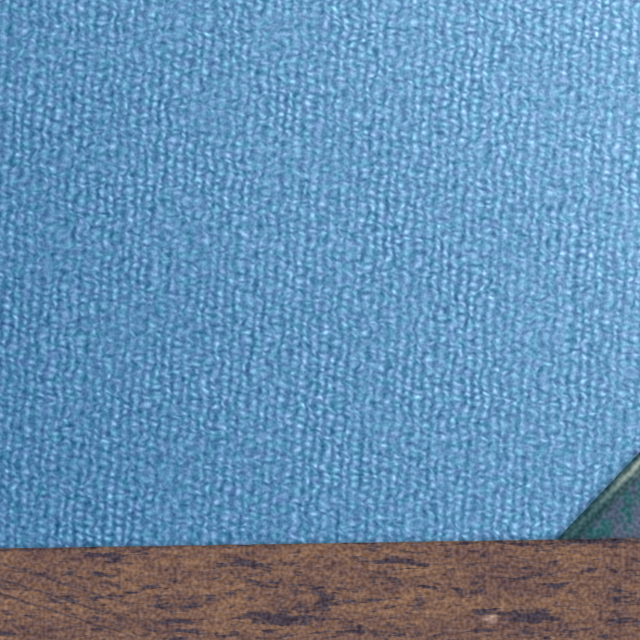
Give the GLSL for this texture, as a Shadertoy shader.

```glsl
// Blue woven cloth above a worn brown wooden rail, with a dark trimmed corner at right.
#define THREADS vec2(66.0, 88.0)
#define THREAD_LEAN 4.2
#define WEAVE_DEPTH 0.44
#define CLOTH_DARK vec3(0.265, 0.465, 0.635)
#define CLOTH_LIGHT vec3(0.515, 0.715, 0.875)
#define WOOD_DARK vec3(0.25, 0.23, 0.29)
#define WOOD_MID vec3(0.42, 0.325, 0.315)
#define WOOD_LIGHT vec3(0.56, 0.43, 0.345)
#define RAIL_LEFT 0.143
#define RAIL_RISE 0.016
#define CORNER vec2(0.870, 0.157)
#define SOFT 0.0015

const float TAU = 6.2831853;

vec2 hashGradient(vec2 cell) {
    vec3 h = fract(cell.xyx * vec3(0.1031, 0.1030, 0.0973));
    h += dot(h, h.yzx + 33.33);
    float angle = TAU * fract((h.x + h.y) * h.z);
    return vec2(cos(angle), sin(angle));
}

// Gradient noise, roughly -0.7 to 0.7
float noise(vec2 p) {
    vec2 i = floor(p), f = p - i;
    vec2 u = f * f * f * (f * (f * 6.0 - 15.0) + 10.0);
    vec2 e = vec2(1.0, 0.0);
    float low = mix(dot(hashGradient(i), f), dot(hashGradient(i + e), f - e), u.x);
    float high = mix(dot(hashGradient(i + e.yx), f - e.yx), dot(hashGradient(i + 1.0), f - 1.0), u.x);
    return mix(low, high, u.y);
}

float fbm(vec2 p) {
    float sum = 0.0, gain = 0.6;
    for (int k = 0; k < 4; k++) {
        sum += gain * noise(p);
        p = p * 2.03 + 17.3;
        gain *= 0.5;
    }
    return sum;
}

// Soft band centred on zero
float band(float d, float width) {
    return exp(-d * d / (width * width));
}

vec3 cloth(vec2 uv) {
    // Daylight falls from the upper right
    float light = 0.13 + 0.40 * uv.x + 0.24 * uv.y + 0.18 * uv.x * uv.y;
    vec3 col = mix(CLOTH_DARK, CLOTH_LIGHT, light + 0.08 * fbm(uv * 4.0));

    // Leaning columns of staggered stitches
    vec2 p = uv * THREADS;
    p.x -= THREAD_LEAN * uv.y;
    p += 0.5 * vec2(noise(p * 0.35), noise(p * 0.30 + 40.0));
    p += 0.30 * vec2(noise(p * 0.9 + 9.0), noise(p * 0.8 + 62.0));
    float column = floor(p.x);
    vec2 f = vec2(p.x - column, p.y + 0.5 * mod(column, 2.0) + 0.45 * (p.x - column));
    float ridge = 0.5 - 0.5 * cos(TAU * f.x);
    float stitch = ridge * (0.30 + 0.70 * (0.5 + 0.5 * cos(TAU * f.y)));
    float depth = WEAVE_DEPTH * (0.9 + 0.7 * noise(uv * 9.0 + 3.0));
    float relief = depth * (stitch - 0.325);

    // Uneven yarn, loose fibres and fine fuzz
    float yarn = noise(p * vec2(0.9, 1.1) + 70.0);
    float fibre = noise(p * vec2(1.9, 1.7) + 21.0);
    float fuzz = noise(uv * 215.0 + 11.0);
    relief += 0.26 * yarn + 0.25 * fibre + 0.17 * fuzz;
    col += vec3(0.47, 0.49, 0.48) * relief * (0.9 + 0.25 * light);
    col += 0.06 * stitch * smoothstep(0.25, 0.6, yarn);
    col += vec3(0.07, -0.01, 0.03) * noise(p * 0.8 + 55.0);
    return col;
}

vec3 cornerPiece(vec2 uv, float d) {
    // Mottled inner panel
    float mottled = fbm(uv * 38.0);
    vec3 col = mix(vec3(0.29, 0.35, 0.43), vec3(0.40, 0.44, 0.53), 0.5 + mottled);
    float green = smoothstep(-0.15, 0.3, mottled + 0.22 - abs(d - 0.042) * 16.0);
    col = mix(col, vec3(0.15, 0.38, 0.38), 0.75 * green);

    // Edge trim: dark, pale piping, dark
    float along = smoothstep(0.19, 0.28, uv.y);
    col = mix(col, vec3(0.15, 0.27, 0.30), 1.0 - smoothstep(0.018, 0.032, d));
    vec3 piping = mix(vec3(0.25, 0.38, 0.40), vec3(0.62, 0.67, 0.64), along);
    float wander = 0.004 * noise(uv * 45.0);
    col = mix(col, piping, band(d - 0.011 + wander, 0.006));
    col = mix(col, 0.8 * piping, 0.5 * band(d - 0.022 - wander, 0.003));
    return col + 0.12 * noise(uv * 150.0);
}

vec3 wood(vec2 uv, float depth) {
    vec2 p = uv + vec2(0.0, 0.010 * noise(uv * vec2(10.0, 16.0)));
    float broad = fbm(p * vec2(7.0, 26.0) + 5.0);
    float grain = fbm(p * vec2(45.0, 130.0) + 31.0);
    vec3 col = mix(WOOD_MID, WOOD_LIGHT, clamp(0.46 + 1.2 * broad + 1.1 * grain, -0.4, 1.3));

    // Ragged dark pores and worn streaks
    float streak = fbm(p * vec2(9.0, 55.0) + 12.0);
    float pores = fbm(p * vec2(42.0, 135.0) + 80.0);
    float dark = smoothstep(0.04, 0.42, streak + 0.65 * pores);
    dark = max(dark, 0.7 * smoothstep(0.10, 0.40, pores));
    vec2 q = (p - vec2(0.44, 0.035)) / vec2(0.07, 0.010);
    vec2 r = (p - vec2(0.83, 0.040)) / vec2(0.045, 0.011);
    float marks = exp(-dot(q, q)) + exp(-dot(r, r));
    dark = max(dark, smoothstep(0.20, 0.75, marks + 0.9 * pores));

    // Slanting scratches on the left
    float slant = uv.y + 0.32 * uv.x;
    for (int k = 0; k < 3; k++) {
        float offset = 0.072 + 0.024 * float(k) + 0.004 * noise(uv * 25.0);
        dark = max(dark, 0.65 * band(slant - offset, 0.0022) * (1.0 - smoothstep(0.15, 0.28, uv.x)));
    }
    col = mix(col, WOOD_DARK, 0.85 * dark);

    // Pale chip and shaded upper lip
    vec2 chip = (uv - vec2(0.766, 0.034)) / vec2(0.014, 0.006);
    col = mix(col, vec3(0.72, 0.60, 0.54), 0.8 * exp(-dot(chip, chip) - 2.0 * pores));
    col *= 1.0 - 0.18 * band(depth, 0.004);
    return col + 0.13 * noise(uv * 170.0) + 0.05 * noise(uv * 90.0 + 7.0);
}

void mainImage(out vec4 fragColor, in vec2 fragCoord) {
    vec2 uv = fragCoord / iResolution.xy;
    float blur = max(SOFT, 0.75 / iResolution.y);
    vec3 col = cloth(uv);

    // Diagonal corner with a faint contact shadow
    float d = dot(uv - CORNER, vec2(0.725, -0.688));
    col *= 1.0 - 0.22 * band(min(d, 0.0), 0.007);
    col = mix(col, cornerPiece(uv, d), smoothstep(-blur, blur, d));

    // Rail along the foot
    float depth = RAIL_LEFT + RAIL_RISE * uv.x + 0.0012 * noise(vec2(uv.x * 30.0, 2.0)) - uv.y;
    col *= 1.0 - 0.15 * band(min(depth, 0.0), 0.006);
    col = mix(col, wood(uv, depth), smoothstep(-blur, blur, depth));
    fragColor = vec4(clamp(col, 0.0, 1.0), 1.0);
}
```
